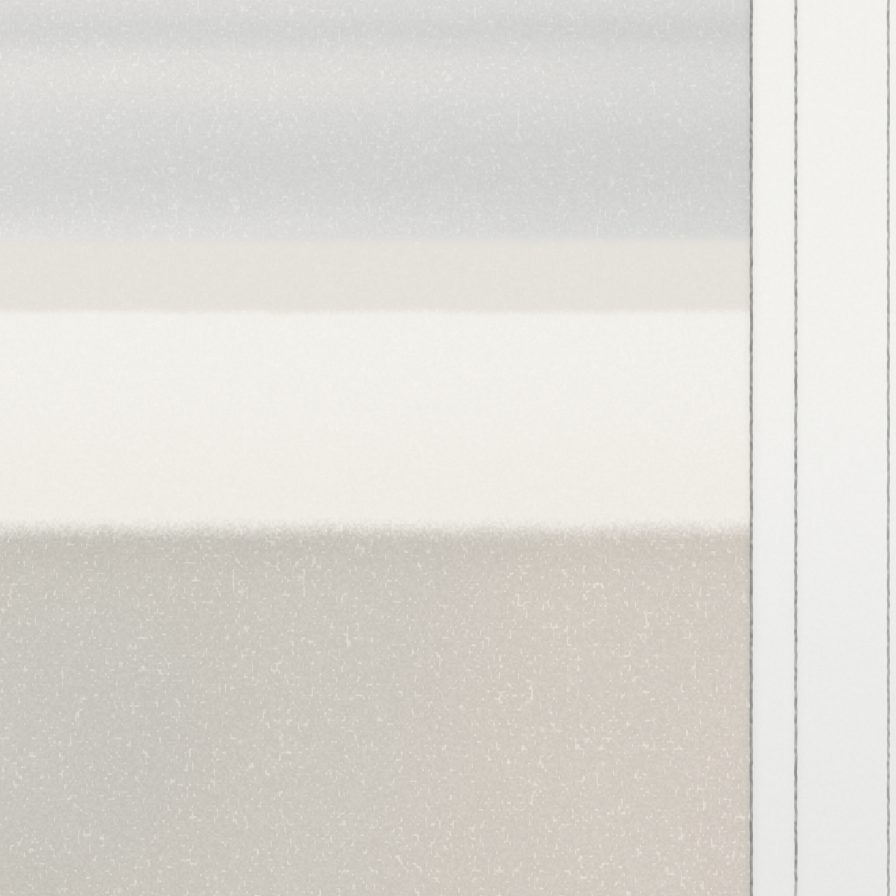
A WebGL 1 fragment shader for this background:

```glsl
precision highp float;
// Soft horizontal bands of pale pigment on grainy paper, beside a white margin with pencil rules.
uniform vec2 u_resolution;

float hash(vec2 p) {
  vec3 q = fract(vec3(p.xyx) * 0.1031);
  q += dot(q, q.yzx + 33.33);
  return fract((q.x + q.y) * q.z);
}

float noise(vec2 p) {
  vec2 cell = floor(p);
  vec2 f = fract(p);
  f = f * f * (3.0 - 2.0 * f);
  return mix(mix(hash(cell), hash(cell + vec2(1.0, 0.0)), f.x),
             mix(hash(cell + vec2(0.0, 1.0)), hash(cell + 1.0), f.x), f.y);
}

float fbm(vec2 p) {
  float sum = 0.0;
  float weight = 0.5;
  for (int i = 0; i < 4; i++) {
    sum += weight * noise(p);
    p = p * 2.03 + 17.1;
    weight *= 0.5;
  }
  return sum;
}

// Bell-shaped glow around a centre
float glow(float d, float radius) {
  return exp(-d * d / (radius * radius));
}

vec3 skyColor(vec2 uv) {
  float y = uv.y + 0.025 * (fbm(uv * vec2(3.0, 5.0)) - 0.5);
  vec3 color = mix(vec3(0.862, 0.858, 0.848), vec3(0.842, 0.842, 0.832), uv.x);
  color -= vec3(0.028, 0.024, 0.021) * glow(y - 0.962, 0.022);
  color += vec3(0.024, 0.021, 0.018) * glow(y - 0.915, 0.035) * glow(uv.x - 0.2, 0.4);
  color -= vec3(0.026, 0.021, 0.017) * glow(y - 0.815, 0.06);
  color += 0.022 * glow(y - 0.735, 0.025) * (1.0 - uv.x);
  return color + 0.018 * (fbm(uv * vec2(2.5, 14.0)) - 0.47);
}

vec3 groundColor(vec2 uv) {
  float warmth = smoothstep(0.1, 0.85, uv.x - 0.25 * (uv.y - 0.2));
  vec3 color = mix(vec3(0.792, 0.777, 0.742), vec3(0.830, 0.802, 0.768), warmth);
  color += vec3(-0.004, 0.0, 0.012) * glow(length(uv - vec2(0.08, 0.18)), 0.14);
  color -= 0.014 * glow(uv.y - 0.385, 0.025);
  return color + 0.02 * (fbm(uv * 6.0) - 0.47);
}

// Broken pencil stroke along a vertical line
float pencil(vec2 uv, float x, float width, float pixel) {
  float wobble = 0.0008 * (noise(vec2(x * 91.0, uv.y * 160.0)) - 0.5);
  float d = abs(uv.x - x - wobble);
  float stroke = 1.0 - smoothstep(width - 0.5 * pixel, width + pixel, d);
  return stroke * mix(0.5, 1.0, noise(vec2(x * 53.0, uv.y * 210.0)));
}

void main() {
  vec2 uv = gl_FragCoord.xy / u_resolution;
  float pixel = 1.0 / u_resolution.x;
  float fine = noise(uv * 420.0);
  float fleck = smoothstep(0.72, 0.98, noise(uv * vec2(330.0, 250.0) + 71.0));

  // Bands with slightly ragged, diffused edges
  float ragged = 0.005 * (fbm(uv * vec2(25.0, 8.0)) - 0.47) + 0.006 * (fine - 0.5);
  float y = uv.y + ragged;
  float sky = smoothstep(0.722, 0.741, y);
  float ground = 1.0 - smoothstep(0.394, 0.424, y);
  vec3 cream = mix(vec3(0.936, 0.927, 0.901), vec3(0.948, 0.940, 0.918),
                   smoothstep(0.42, 0.62, uv.y));
  vec3 color = mix(cream, vec3(0.899, 0.886, 0.860), smoothstep(0.646, 0.658, y));
  color = mix(color, skyColor(uv), sky);
  color = mix(color, groundColor(uv), ground);

  // Pale flecks where pigment misses the paper tooth
  color += fleck * (0.008 + 0.025 * sky + 0.055 * ground);
  color += (fine - 0.5) * (0.014 + 0.012 * sky + 0.022 * ground);

  // White margin, cooler towards its foot
  vec3 margin = mix(vec3(0.914, 0.914, 0.908), vec3(0.947, 0.945, 0.933),
                    smoothstep(0.0, 0.65, uv.y));
  margin += 0.012 * (fine - 0.5) - 0.025 * glow(uv.x - 0.84, 0.006);
  margin -= 0.018 * glow(uv.x - 0.889, 0.005);
  color -= 0.025 * glow(uv.x - 0.837, 0.005);
  color = mix(color, margin, smoothstep(0.838 - pixel, 0.838 + pixel, uv.x));

  // Pencil rules
  color = mix(color, vec3(0.47, 0.47, 0.46), 0.85 * pencil(uv, 0.8385, 0.0014, pixel));
  color = mix(color, vec3(0.50, 0.50, 0.49), 0.85 * pencil(uv, 0.8882, 0.0013, pixel));
  color = mix(color, vec3(0.53, 0.53, 0.52), 0.80 * pencil(uv, 0.9915, 0.0012, pixel));

  gl_FragColor = vec4(clamp(color, 0.0, 1.0), 1.0);
}
```
